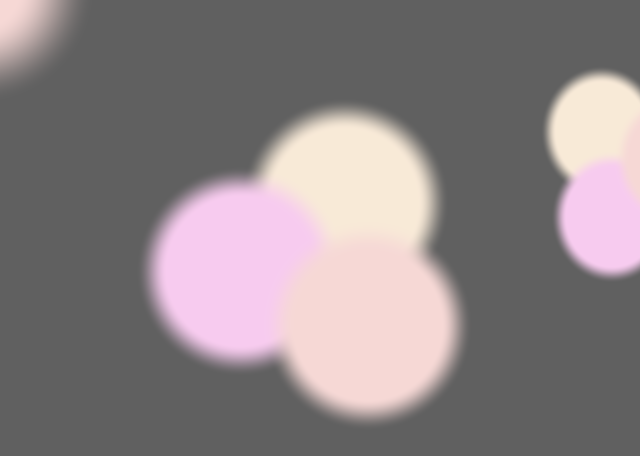
This background is drawn by a WebGL 2 fragment shader. Its source:

```glsl
#version 300 es
precision highp float;

uniform vec2 u_resolution;
out vec4 outColor;

#define BACKDROP vec3(0.377)
#define CREAM vec3(0.973, 0.916, 0.845)
#define ORCHID vec3(0.970, 0.798, 0.937)
#define ROSE vec3(0.965, 0.848, 0.837)
#define NEAR_BLUR 0.034
#define FAR_BLUR 0.017
#define CORNER_BLUR 0.085

// Coverage of an ellipse whose edge fades over +-blur
float softDisk(vec2 p, vec2 center, vec2 radii, float blur) {
    float dist = (length((p - center) / radii) - 1.0) * min(radii.x, radii.y);
    return 1.0 - smoothstep(-blur, blur, dist);
}

// Three overlapping disks, painted from back to front
vec3 paintCluster(vec3 base, vec2 p, vec2 centers[3], vec2 radii, float blur) {
    vec3 tints[3] = vec3[3](CREAM, ORCHID, ROSE);
    for (int i = 0; i < 3; i++) {
        base = mix(base, tints[i], softDisk(p, centers[i], radii, blur));
    }
    return base;
}

void main() {
    // Canvas height is one unit
    vec2 p = gl_FragCoord.xy / u_resolution.y;
    vec3 color = BACKDROP;

    // Strongly blurred disk in the upper left corner
    color = mix(color, ROSE, softDisk(p, vec2(-0.046, 1.027), vec2(0.170), CORNER_BLUR));

    // Large central cluster
    vec2 middle[3] = vec2[3](vec2(0.756, 0.555), vec2(0.528, 0.405), vec2(0.807, 0.286));
    color = paintCluster(color, p, middle, vec2(0.195, 0.196), NEAR_BLUR);

    // Smaller, sharper cluster cut by the right edge
    vec2 side[3] = vec2[3](vec2(1.319, 0.711), vec2(1.342, 0.524), vec2(1.480, 0.652));
    color = paintCluster(color, p, side, vec2(0.116, 0.126), FAR_BLUR);

    outColor = vec4(color, 1.0);
}
```
